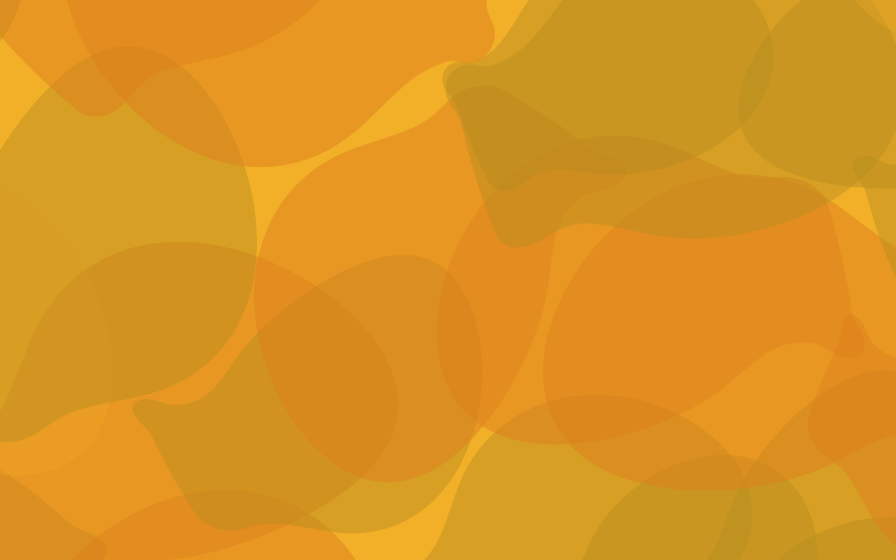
Reproduce this background procedurally as a WebGL 1 fragment shader.

```glsl
precision highp float;

uniform vec2 u_resolution;

// Lengths are in canvas heights
const float CELL_SIZE = 0.39;
const float SIZE_MIN = 0.85;
const float SIZE_MAX = 1.3;
const float TILT_MEAN = 0.3;
const float TILT_SPREAD = 0.7;
const float FLIP_SHARE = 0.3;
const float BEND = 0.9;
const float ORANGE_SHARE = 0.39;
const float OLIVE_SHARE = 0.46;

const vec3 GROUND = vec3(0.95, 0.69, 0.155);
const vec4 ORANGE = vec4(0.87, 0.50, 0.11, 0.5);
const vec4 OLIVE = vec4(0.72, 0.55, 0.12, 0.47);
const vec4 AMBER = vec4(0.95, 0.66, 0.15, 0.3);

// Steps that spread the tints evenly over neighbouring cells
const vec2 TINT_STEP = vec2(0.7549, 0.5698);
const float TINT_SCATTER = 0.3;

float hash(vec2 cell, float seed) {
    vec3 q = fract(vec3(cell, seed) * vec3(0.1031, 0.1137, 0.0973));
    q += dot(q, q.yzx + 33.33);
    return fract((q.x + q.y) * q.z);
}

float smoothMin(float a, float b, float k) {
    float h = max(k - abs(a - b), 0.0) / k;
    return min(a, b) - h * h * k * 0.25;
}

vec2 rotate(vec2 p, float angle) {
    float c = cos(angle);
    float s = sin(angle);
    return vec2(c * p.x + s * p.y, c * p.y - s * p.x);
}

// Round body flowing into a flat cut end, with a knob on its corner
float fruitDistance(vec2 p, float bend) {
    p.y += bend * p.x * p.x;
    float body = length((p - vec2(0.07, 0.0)) * vec2(0.85, 1.0)) - 0.22;
    vec2 onCut = vec2(-0.25, clamp(p.y, -0.09, 0.08));
    float cut = length(p - onCut) - 0.02;
    float knob = length(p - vec2(-0.265, 0.115)) - 0.027;
    return smoothMin(smoothMin(body, cut, 0.17), knob, 0.025);
}

vec4 fruitTint(float pick) {
    if (pick < ORANGE_SHARE) return ORANGE;
    if (pick < ORANGE_SHARE + OLIVE_SHARE) return OLIVE;
    return AMBER;
}

void main() {
    vec2 p = gl_FragCoord.xy / u_resolution.y;
    float pixel = 1.0 / u_resolution.y;
    vec2 home = floor(p / CELL_SIZE);
    vec3 color = GROUND;

    // Row-major order keeps the stacking the same in every cell
    for (int j = -2; j <= 2; j++) {
        for (int i = -2; i <= 2; i++) {
            vec2 cell = home + vec2(float(i), float(j));
            vec2 jitter = vec2(hash(cell, 1.0), hash(cell, 2.0));
            vec2 center = (cell + jitter) * CELL_SIZE;

            float size = mix(SIZE_MIN, SIZE_MAX, hash(cell, 3.0));
            float angle = TILT_MEAN + TILT_SPREAD * (2.0 * hash(cell, 4.0) - 1.0);
            angle += 3.14159 * step(hash(cell, 5.0), FLIP_SHARE);
            float bend = BEND * (2.0 * hash(cell, 6.0) - 1.0);

            vec2 local = rotate(p - center, angle) / size;
            float d = fruitDistance(local, bend) * size;
            float coverage = 1.0 - smoothstep(-0.7 * pixel, 0.7 * pixel, d);

            // Translucent layer
            float pick = fract(dot(cell, TINT_STEP) + TINT_SCATTER * hash(cell, 7.0));
            vec4 tint = fruitTint(pick);
            color = mix(color, tint.rgb, tint.a * coverage);
        }
    }

    gl_FragColor = vec4(color, 1.0);
}
```
